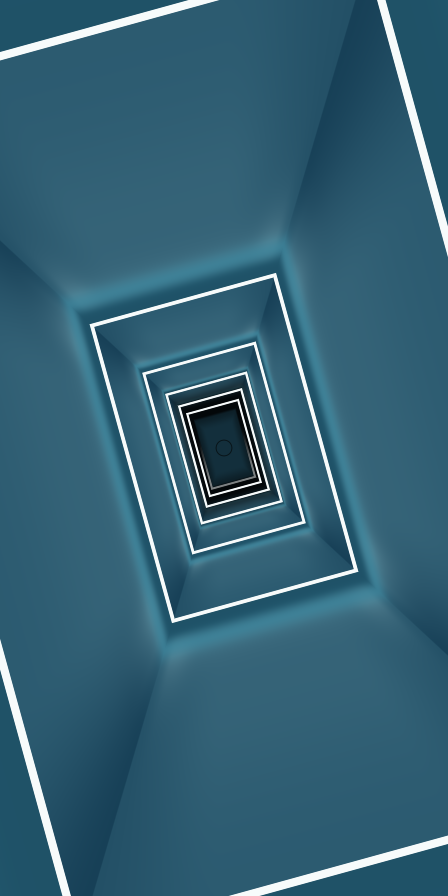
Reproduce this background procedurally as a WebGL 2 fragment shader.

```glsl
#version 300 es
precision highp float;
// Tilted rectangular corridor with glowing white frames receding to a dark door.
uniform vec2 u_resolution;
out vec4 outColor;

const float TILT = 0.269;        // rotation of the corridor
const float ASPECT = 1.615;      // height of the frames over their width
const float NEAR = 3.31;         // inverse half width of the nearest frame
const float STEP = 6.14;         // inverse half width added per frame
const float LAST = 6.0;          // index of the frame around the end wall

const vec3 STEEL = vec3(0.165, 0.35, 0.435);
const vec3 NAVY = vec3(0.085, 0.245, 0.335);
const vec3 HAZE = vec3(0.33, 0.50, 0.565);
const vec3 TEAL = vec3(0.25, 0.54, 0.63);
const vec3 RECESS = vec3(0.12, 0.32, 0.405);
const vec3 BLACK = vec3(0.012, 0.028, 0.036);
const vec3 DOOR = vec3(0.075, 0.185, 0.235);
const vec3 WHITE = vec3(0.97, 0.985, 0.985);

vec2 rotate(vec2 p, float a) {
  float c = cos(a), s = sin(a);
  return vec2(c * p.x + s * p.y, c * p.y - s * p.x);
}

float bump(float x, float center, float width) {
  float d = (x - center) / width;
  return exp(-d * d);
}

// Distance to a sharp-cornered rectangle outline
float frameDistance(vec2 p, vec2 halfSize) {
  vec2 d = abs(p) - halfSize;
  return abs(max(d.x, d.y));
}

float stroke(float d, float halfWidth, float px) {
  return 1.0 - smoothstep(halfWidth - 0.6 * px, halfWidth + 0.6 * px, d);
}

// f: place between two frames, t: place from wall middle to corner
vec3 wallColor(float f, float t, float side) {
  float corner = smoothstep(0.45, 1.0, t);
  float shadow = corner * mix(0.35, 0.95, side) * smoothstep(0.85, 0.35, f);
  vec3 col = mix(STEEL, NAVY, shadow);

  // Soft light spreading from the ledge, strongest near its corners
  float rise = exp(-6.0 * max(0.72 - f, 0.0));
  float spot = bump(t, mix(0.87, 0.76, side), 0.13);
  float haze = rise * (0.5 + 0.4 * spot) * (1.0 - 0.6 * smoothstep(0.9, 1.0, t));
  haze += 0.18 * bump(f, 0.35, 0.25) * (1.0 - corner);
  col = mix(col, HAZE, clamp(haze, 0.0, 1.0));

  // Recess behind the ledge, with a teal rim
  col = mix(col, RECESS, smoothstep(0.74, 0.9, f));
  return mix(col, TEAL, 0.7 * bump(f, 0.78, 0.075));
}

vec3 doorColor(vec2 p, float px) {
  float edge = max(abs(p.x) / 0.024, abs(p.y) / 0.039);
  vec3 col = DOOR * (1.0 - 0.35 * smoothstep(0.6, 1.0, edge));
  float ring = stroke(abs(length(p) - 0.0088), 0.0006, px);
  return mix(col, BLACK, 0.65 * ring);
}

void main() {
  float px = 1.0 / u_resolution.y;
  vec2 p = rotate((gl_FragCoord.xy - 0.5 * u_resolution) * px, TILT);

  // Perspective depth, counted in frames
  vec2 q = abs(p) / vec2(1.0, ASPECT);
  float reach = max(max(q.x, q.y), 1e-4);
  float depth = (1.0 / reach - NEAR) / STEP;
  float t = min(q.x, q.y) / reach;
  float side = smoothstep(-px, px, q.x - q.y);

  // Walls fade to black in the distance
  vec3 col = wallColor(fract(depth), t, side);
  col = mix(col, BLACK, smoothstep(2.4, 4.7, depth));
  float endHalf = 1.0 / (NEAR + STEP * LAST);
  float door = smoothstep(px, -px, reach - endHalf * 0.96);
  col = mix(col, doorColor(p, px), door);

  // White frames, the last one faint and lit from below
  for (float i = 0.0; i <= LAST; i++) {
    float halfWidth = 1.0 / (NEAR + STEP * i);
    float d = frameDistance(p, halfWidth * vec2(1.0, ASPECT));
    float lit = i < LAST ? 1.0 : 0.5 * smoothstep(0.02, -0.035, p.y);
    float line = stroke(d, 0.0008 + 0.0125 * halfWidth, px);
    col = mix(col, WHITE, line * lit);
  }
  outColor = vec4(col, 1.0);
}
```
